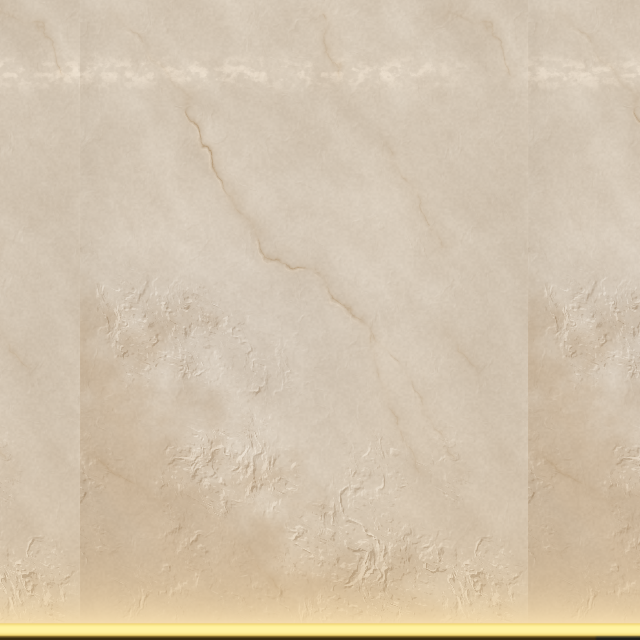
Reproduce this texture procedurally as a WebGL 2 fragment shader.

```glsl
#version 300 es
precision highp float;
// Cream marble wall panels above a glowing brass light strip.
// One slab is built from warped noise, embossed relief and polyline veins,
// then repeated across the wall; gloss, glow and strip are laid on top.

uniform vec2 u_resolution;
out vec4 fragColor;

const float SEAM_X = 0.125;
const float PANEL_W = 0.7005;
const float STRIP_TOP = 0.026;
const float STRIP_BOTTOM = 0.0065;
const float GLOSS_Y = 0.887;
const float RELIEF_STEP = 0.0018;

const vec3 CREAM = vec3(0.830, 0.778, 0.708);
const vec3 PALE = vec3(0.840, 0.795, 0.740);
const vec3 TAN = vec3(0.775, 0.690, 0.585);
const vec3 VEIN = vec3(0.690, 0.580, 0.440);
const vec3 GLOW = vec3(0.960, 0.865, 0.685);
const vec3 BRASS = vec3(0.920, 0.790, 0.380);
const vec3 LAMP = vec3(1.000, 0.950, 0.630);
const vec3 SHADOW = vec3(0.220, 0.170, 0.060);

// Main vein as a polyline in slab coordinates
const int MAIN_N = 14;
const vec2 MAIN[MAIN_N] = vec2[](
  vec2(0.051, 0.980), vec2(0.122, 0.902), vec2(0.159, 0.859), vec2(0.187, 0.785),
  vec2(0.233, 0.707), vec2(0.266, 0.642), vec2(0.298, 0.603), vec2(0.337, 0.581),
  vec2(0.363, 0.581), vec2(0.396, 0.538), vec2(0.448, 0.492), vec2(0.500, 0.440),
  vec2(0.552, 0.336), vec2(0.598, 0.258));

// Lesser cracks: start and end of each segment
const int CRACK_N = 11;
const vec4 CRACKS[CRACK_N] = vec4[](
  vec4(0.578, 0.980, 0.630, 0.967), vec4(0.630, 0.967, 0.663, 0.915),
  vec4(0.663, 0.915, 0.672, 0.876), vec4(0.376, 0.974, 0.409, 0.876),
  vec4(0.480, 0.772, 0.526, 0.688), vec4(0.526, 0.688, 0.565, 0.616),
  vec4(0.454, 0.479, 0.480, 0.362), vec4(0.480, 0.362, 0.533, 0.258),
  vec4(0.572, 0.479, 0.617, 0.427), vec4(0.005, 0.297, 0.135, 0.219),
  vec4(0.266, 0.141, 0.331, 0.050));

float hash(vec2 p) {
  vec3 q = fract(p.xyx * 0.1031);
  q += dot(q, q.yzx + 33.33);
  return fract((q.x + q.y) * q.z);
}

float noise(vec2 p) {
  vec2 i = floor(p), f = fract(p);
  f = f * f * (3.0 - 2.0 * f);
  return mix(mix(hash(i), hash(i + vec2(1, 0)), f.x),
             mix(hash(i + vec2(0, 1)), hash(i + vec2(1, 1)), f.x), f.y);
}

float fbm(vec2 p) {
  float sum = 0.0, amp = 0.5;
  for (int i = 0; i < 5; i++) {
    sum += amp * noise(p);
    p = mat2(1.6, 1.2, -1.2, 1.6) * p + 7.3;
    amp *= 0.5;
  }
  return sum;
}

float segment(vec2 p, vec2 a, vec2 b) {
  vec2 d = b - a;
  return length(p - a - d * clamp(dot(p - a, d) / dot(d, d), 0.0, 1.0));
}

// Coordinates across and along the falling diagonal grain
vec2 grainSpace(vec2 p) {
  return vec2(dot(p, vec2(0.78, 0.62)), dot(p, vec2(0.62, -0.78)));
}

// Stone height: thin flaky ridges stretched along the grain
float height(vec2 p) {
  vec2 g = grainSpace(p) * vec2(42.0, 15.0);
  float ridge = 1.0 - abs(2.0 * fbm(g + 3.0 * fbm(p * 16.0)) - 0.96);
  return ridge * ridge;
}

vec3 marble(vec2 p) {
  float cloud = fbm(p * 6.0 + 2.0);
  float ragged = fbm(p * 24.0 + 11.0) - 0.48;
  float streak = fbm(grainSpace(p) * vec2(26.0, 5.0) + 2.0 * cloud);
  float edge = p.y - 0.50 + 0.80 * p.x + 0.35 * (cloud - 0.48) + 0.22 * ragged;
  float tanArea = smoothstep(0.10, -0.12, edge);
  float flakes = exp(-pow(edge / 0.12, 2.0)) * smoothstep(0.75, 0.5, p.y);
  float corner = smoothstep(0.38, 0.56, p.x + 0.3 * ragged) * smoothstep(0.48, 0.22, p.y);
  vec2 fromHaze = p - vec2(0.24, 0.48);
  float haze = exp(-dot(fromHaze, fromHaze) / 0.05);

  vec3 col = mix(CREAM, PALE, 0.7 * haze);
  col = mix(col, TAN, tanArea * (0.35 + 0.6 * streak) + 0.22 * corner);
  col += (streak - 0.48) * vec3(0.06, 0.07, 0.08) + (cloud - 0.48) * 0.03;
  col += ragged * vec3(0.04, 0.05, 0.06);

  // Embossed relief, sparse and strongest on the flaky border and lower right
  float slope = height(p) - height(p + RELIEF_STEP * vec2(-1.0, 1.0));
  slope = sign(slope) * max(abs(slope) - 0.035, 0.0);
  float patches = smoothstep(0.38, 0.62, fbm(p * 11.0 + 31.0));
  float rough = 0.05 + patches * (0.45 * flakes + 0.22 * tanArea + 0.45 * corner);
  col += clamp(slope * rough, -0.11, 0.07) * vec3(0.85, 1.0, 1.15);

  // Veins: soft halo, broken dark line and a lit lower lip
  vec2 q = p + 0.030 * (vec2(fbm(p * 34.0), fbm(p * 34.0 + 40.0)) - 0.48);
  float mainD = 1.0, lip = 1.0, crackD = 1.0;
  for (int i = 0; i < MAIN_N - 1; i++) {
    mainD = min(mainD, segment(q, MAIN[i], MAIN[i + 1]));
    lip = min(lip, segment(q + vec2(0.004, 0.004), MAIN[i], MAIN[i + 1]));
  }
  for (int i = 0; i < CRACK_N; i++)
    crackD = min(crackD, segment(q, CRACKS[i].xy, CRACKS[i].zw));
  float broken = smoothstep(0.35, 0.75, noise(p * 55.0));
  float power = mix(0.35, 1.0, smoothstep(0.09, 0.2, p.x) * smoothstep(0.48, 0.36, p.x));
  float line = power * (0.55 * broken * exp(-mainD / 0.0018) + 0.24 * exp(-mainD / 0.010));
  line += 0.22 * broken * exp(-crackD / 0.002) + 0.13 * exp(-crackD / 0.013);
  col = mix(col, VEIN, min(line * (0.6 + 0.8 * streak), 0.8));
  return col + 0.05 * power * broken * exp(-lip / 0.002);
}

void main() {
  vec2 uv = gl_FragCoord.xy / u_resolution;
  float px = 1.0 / u_resolution.y;
  vec2 slab = vec2(mod(uv.x - SEAM_X, PANEL_W), uv.y);
  vec3 col = marble(slab);

  // Seams and fine surface grain
  float seam = min(slab.x, PANEL_W - slab.x);
  col += 0.012 * exp(-seam / 0.002) - 0.018 * exp(-slab.x / 0.03);
  col += 0.026 * (noise(uv * 290.0) - 0.5);

  // Rippled gloss band
  float ripple = smoothstep(0.40, 0.68, fbm(uv * vec2(85.0, 120.0)));
  float band = exp(-pow((uv.y - GLOSS_Y) / 0.024, 2.0));
  float reach = 1.0 - 0.75 * smoothstep(0.5, 0.64, slab.x) * step(SEAM_X, uv.x);
  col += band * reach * (0.018 + 0.055 * ripple);

  // Warm light rising from the strip
  float rise = max(uv.y - STRIP_TOP, 0.0);
  col *= mix(vec3(1.0), vec3(1.02, 0.985, 0.92), exp(-rise / 0.12));
  col = mix(col, GLOW, 0.95 * exp(-rise / 0.036));

  // Brass strip with a bright core, dark ledge beneath
  float core = exp(-pow((uv.y - 0.0165) / 0.0085, 4.0));
  vec3 strip = mix(BRASS, LAMP, core);
  col = mix(col, strip, smoothstep(px, -px, uv.y - STRIP_TOP));
  vec3 ledge = mix(SHADOW, vec3(0.12, 0.12, 0.10), smoothstep(0.928, 0.934, uv.x));
  ledge += BRASS * 0.35 * smoothstep(0.002, STRIP_BOTTOM, uv.y);
  col = mix(col, ledge, smoothstep(px, -px, uv.y - STRIP_BOTTOM));
  fragColor = vec4(clamp(col, 0.0, 1.0), 1.0);
}
```
